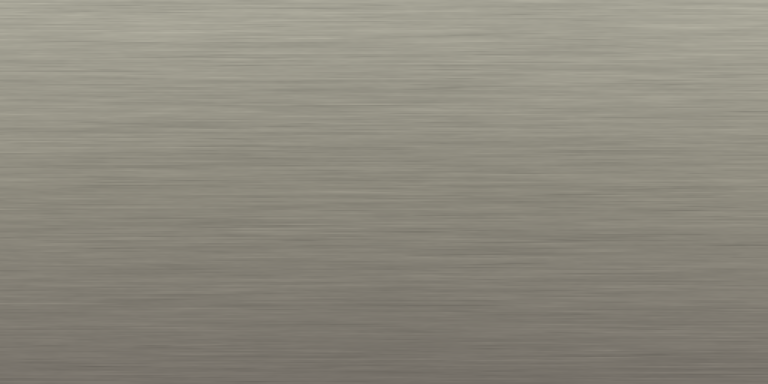
This texture is drawn by a Shadertoy shader. Its source:

```glsl
const vec3 TOP_COLOR = vec3(0.652, 0.644, 0.591);
const vec3 MIDDLE_COLOR = vec3(0.550, 0.537, 0.489);
const vec3 BOTTOM_COLOR = vec3(0.463, 0.443, 0.412);
const float SIDE_GLOW = 0.025;

// Streak layers: cells per canvas height along x and y, then strength
const int LAYER_COUNT = 6;
const vec3 LAYERS[LAYER_COUNT] = vec3[](
    vec3(1.4, 45.0, 0.028),
    vec3(2.6, 120.0, 0.050),
    vec3(3.5, 256.0, 0.050),
    vec3(7.0, 256.0, 0.055),
    vec3(14.0, 256.0, 0.038),
    vec3(45.0, 256.0, 0.024)
);
const vec2 SCRATCH_CELLS = vec2(4.5, 256.0);
const float SCRATCH_THRESHOLD = 0.80;
const float DARK_SCRATCH = 0.050;
const float LIGHT_SCRATCH = 0.040;

float hash(vec2 p) {
    vec3 q = fract(vec3(p.xyx) * 0.1031);
    q += dot(q, q.yzx + 33.33);
    return fract((q.x + q.y) * q.z);
}

// Smooth noise along one row, shifted so that rows do not line up
float rowNoise(float x, float row, float seed) {
    x += 19.0 * hash(vec2(row, seed + 5.7));
    float cell = floor(x);
    float blend = smoothstep(0.0, 1.0, x - cell);
    vec2 id = vec2(cell, row + seed * 31.0);
    return mix(hash(id), hash(id + vec2(1.0, 0.0)), blend);
}

// Rows are centred at half cells, which keeps thin streaks crisp
float streakNoise(vec2 p, float seed) {
    float y = p.y - 0.5;
    float row = floor(y);
    float blend = smoothstep(0.0, 1.0, y - row);
    return mix(rowNoise(p.x, row, seed), rowNoise(p.x, row + 1.0, seed), blend);
}

float scratch(vec2 p, float seed) {
    return smoothstep(SCRATCH_THRESHOLD, 1.0, streakNoise(p * SCRATCH_CELLS, seed));
}

void mainImage(out vec4 fragColor, in vec2 fragCoord) {
    vec2 uv = fragCoord / iResolution.xy;
    vec2 p = fragCoord / iResolution.y;

    // Vertical sheen, slightly brighter towards the sides
    vec3 color = mix(BOTTOM_COLOR, MIDDLE_COLOR, min(uv.y * 2.0, 1.0));
    color = mix(color, TOP_COLOR, max(uv.y * 2.0 - 1.0, 0.0));
    float side = 2.0 * uv.x - 1.0;
    float light = 1.0 + SIDE_GLOW * (side * side - 0.33);

    // Brushed grain
    for (int i = 0; i < LAYER_COUNT; i++) {
        vec3 layer = LAYERS[i];
        light += layer.z * (streakNoise(p * layer.xy, float(i) + 1.0) - 0.5);
    }

    // Sparse scratches
    light -= DARK_SCRATCH * scratch(p, 11.0);
    light += LIGHT_SCRATCH * scratch(p, 17.0);

    fragColor = vec4(color * light, 1.0);
}
```
